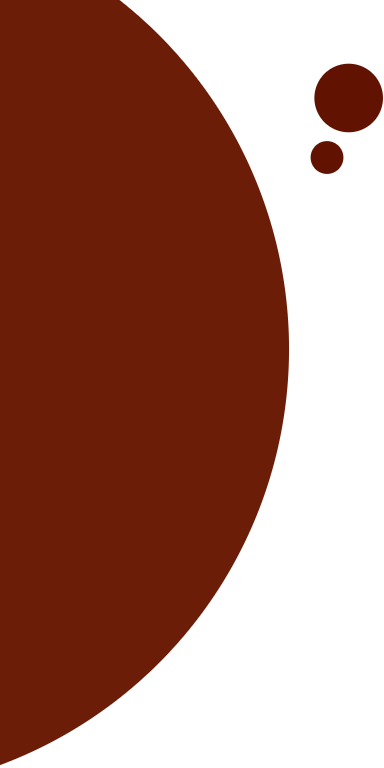
Reproduce this background procedurally as a Shadertoy shader.

```glsl
// A huge rust disc enters from the left of a white ground, with two small
// darker dots near the upper right corner. Each is a circle distance function,
// blended over the ground with a one-pixel soft edge.

// Lengths are in canvas widths, with the origin at the lower left.
const vec2  DISC_CENTER = vec2(-0.4036, 1.0911);
const float DISC_RADIUS = 1.1563;
const vec2  LARGE_DOT_CENTER = vec2(0.9080, 1.7448);
const float LARGE_DOT_RADIUS = 0.0893;
const vec2  SMALL_DOT_CENTER = vec2(0.8516, 1.5898);
const float SMALL_DOT_RADIUS = 0.0427;

const vec3 GROUND_COLOR = vec3(1.0);
const vec3 DISC_COLOR   = vec3(0.420, 0.115, 0.030);
const vec3 DOT_COLOR    = vec3(0.380, 0.070, 0.000);

float circleDistance(vec2 p, vec2 center, float radius) {
    return length(p - center) - radius;
}

// Coverage of a shape: 1 inside, 0 outside, ramping across one pixel.
float coverage(float dist, float pixel) {
    return clamp(0.5 - dist / pixel, 0.0, 1.0);
}

void mainImage(out vec4 fragColor, in vec2 fragCoord) {
    // Scale each axis to a canvas one unit wide and two units tall.
    vec2 p = fragCoord / iResolution.xy * vec2(1.0, 2.0);
    float pixel = 1.0 / iResolution.x;

    // Large disc
    float disc = circleDistance(p, DISC_CENTER, DISC_RADIUS);
    vec3 color = mix(GROUND_COLOR, DISC_COLOR, coverage(disc, pixel));

    // Pair of dots
    float dots = min(circleDistance(p, LARGE_DOT_CENTER, LARGE_DOT_RADIUS),
                     circleDistance(p, SMALL_DOT_CENTER, SMALL_DOT_RADIUS));
    color = mix(color, DOT_COLOR, coverage(dots, pixel));

    fragColor = vec4(color, 1.0);
}
```
